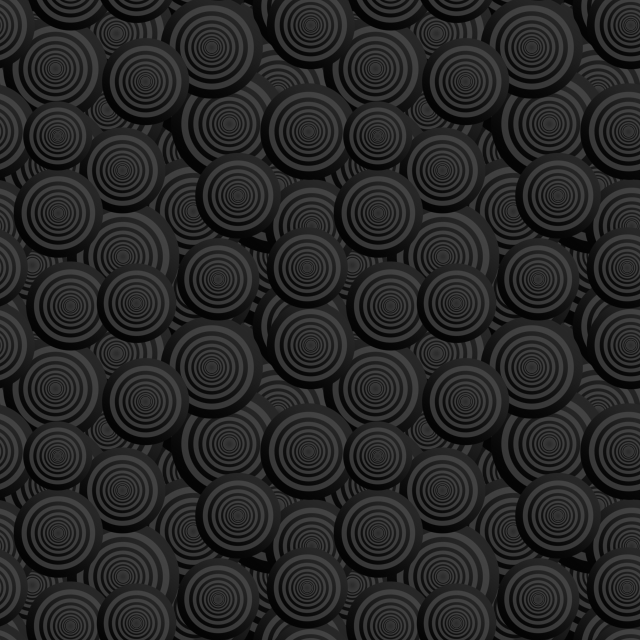
This pattern is drawn by a WebGL 2 fragment shader. Its source:

```glsl
#version 300 es
precision highp float;
// Overlapping dark discs with concentric rings, scattered in a tile repeated 2 by 2.

uniform vec2 u_resolution;
out vec4 fragColor;

vec3 hash3(float n) {
    return fract(sin(n * vec3(12.99, 78.23, 37.72) + 4.1) * 4375.85);
}

// Ring mask: radii shrink geometrically from a wide dark rim to a solid core.
float ringMask(float dist, float radius, float pixel) {
    float d = max(dist, 0.02 * radius);
    float decay = -log(0.75);
    float phase = log(0.82 * radius / d) / decay;
    float blur = 0.75 * pixel / (d * decay);
    float wave = abs(fract(clamp(phase, -0.25, 7.25) - 0.25) - 0.5);
    return smoothstep(0.235 - blur, 0.235 + blur, wave);
}

void main() {
    vec2 p = gl_FragCoord.xy / u_resolution * 2.0;
    float pixel = 2.0 / min(u_resolution.x, u_resolution.y);
    vec3 color = vec3(0.015);

    // Large discs lie at the bottom, small ones on top.
    const int discCount = 38;
    for (int i = 0; i < discCount; i++) {
        float n = float(i);
        vec3 rnd = hash3(n + 1.0);
        float layer = n / float(discCount - 1);

        // Evenly spread centres with jitter, wrapped around the tile.
        vec2 center = fract(n * vec2(0.7549, 0.5698) + 0.13 * rnd.xy);
        vec2 q = p - center;
        q -= round(q);
        float radius = mix(0.28, 0.1, pow(layer, 0.6)) + 0.035 * rnd.z;
        float dist = length(q);

        // Both tones brighten toward the upper right.
        float light = smoothstep(-1.0, 1.0, dot(q, vec2(0.6, 0.8)) / radius);
        vec3 groove = vec3(mix(0.015, 0.155, light));
        vec3 ridge = vec3(mix(0.215, 0.265, light));
        vec3 disc = mix(groove, ridge, ringMask(dist, radius, pixel));

        float cover = 1.0 - smoothstep(-0.75 * pixel, 0.75 * pixel, dist - radius);
        color = mix(color, disc, cover);
    }
    fragColor = vec4(color, 1.0);
}
```
